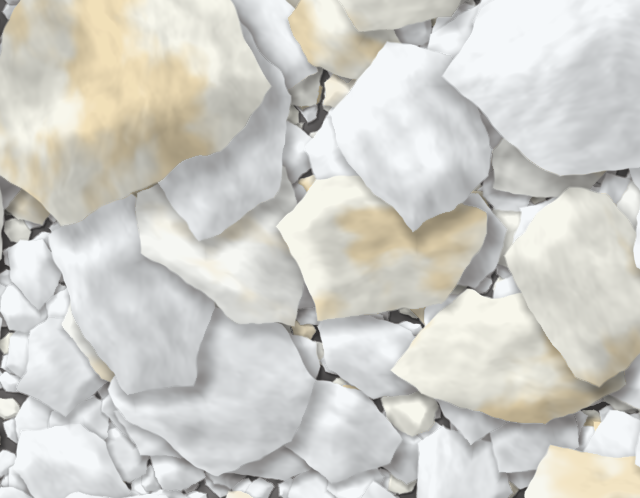
This texture is drawn by a WebGL 2 fragment shader. Its source:

```glsl
#version 300 es
precision highp float;
// A sunlit heap of broken white stone: faceted blocks, grey shadows, ochre stains.
uniform vec2 u_resolution;
out vec4 fragColor;

const int LAYERS = 5;
const float CELL[LAYERS] = float[](0.05, 0.11, 0.20, 0.33, 0.53);
const float DENSITY[LAYERS] = float[](1.0, 1.0, 0.9, 0.75, 0.65);
const int SIDES = 7;
const float TAU = 6.2831853;
const vec2 LIGHT = vec2(-0.62, 0.78);
const float BASE_TONE = 0.89;
const float FACET_CONTRAST = 0.17;
const float FACET_SHARPNESS = 45.0;
const float TOP_HEIGHT = 0.2;
const float EDGE = 0.0028;
const float SHADOW = 0.3;
const float RELIEF = 0.3;
const float GAP_TONE = 0.36;
const vec3 OCHRE = vec3(0.97, 0.89, 0.72);
const vec3 CREAM = vec3(1.0, 0.995, 0.945);

// Integer hash giving three values in 0..1
vec3 hash3(ivec3 cell) {
    uvec3 v = uvec3(cell) * 1664525u + 1013904223u;
    v.x += v.y * v.z; v.y += v.z * v.x; v.z += v.x * v.y;
    v ^= v >> 16u;
    v.x += v.y * v.z; v.y += v.z * v.x; v.z += v.x * v.y;
    return vec3(v >> 8u) / 16777216.0;
}

float noise(vec2 p) {
    ivec2 i = ivec2(floor(p));
    vec2 f = fract(p);
    f = f * f * (3.0 - 2.0 * f);
    float a = hash3(ivec3(i, 91)).x;
    float b = hash3(ivec3(i + ivec2(1, 0), 91)).x;
    float c = hash3(ivec3(i + ivec2(0, 1), 91)).x;
    float d = hash3(ivec3(i + ivec2(1, 1), 91)).x;
    return mix(mix(a, b, f.x), mix(c, d, f.x), f.y);
}

float fbm(vec2 p) {
    float sum = 0.0, gain = 0.53;
    for (int i = 0; i < 4; i++) {
        sum += gain * noise(p);
        p = mat2(1.6, 1.2, -1.2, 1.6) * p + 7.3;
        gain *= 0.5;
    }
    return sum;
}

// Share of fine dark gravel, gathered in the upper left corner
float gravelAt(vec2 p) {
    return 1.0 - smoothstep(0.13, 0.27, length((p - vec2(0.0, 1.0)) * vec2(1.25, 0.85)));
}

// Surface state carried through the layers
struct Surface { float tone; float warm; vec2 grainPos; };

void addRock(inout Surface s, vec2 p, ivec2 cell, int layer) {
    float size = CELL[layer];
    vec3 place = hash3(ivec3(cell, layer * 16));
    vec2 centre = (vec2(cell) + 0.15 + 0.7 * place.xy) * size;
    vec2 v = (p - centre) / size;
    if (dot(v, v) > 1.25 || place.z > DENSITY[layer]) return;
    if (layer > 0 && gravelAt(centre) > 0.3) return;

    vec3 look = hash3(ivec3(cell, layer * 16 + 1));
    vec3 kind = hash3(ivec3(cell, layer * 16 + 2));
    float angle = -0.45 + 2.2 * (look.x - 0.5);
    mat2 turn = mat2(cos(angle), -sin(angle), sin(angle), cos(angle));
    float stretch = 1.0 + 0.25 * look.y;
    vec2 q = turn * v * vec2(1.0 / stretch, stretch);
    vec2 light = turn * LIGHT;

    // Half planes give the outline; sloped planes give the facets
    float outline = -1.0, shadowDist = -1.0;
    float weight = exp(-FACET_SHARPNESS * TOP_HEIGHT);
    float lit = weight * (1.6 * look.z - 0.75);
    for (int i = 0; i < SIDES; i++) {
        vec3 h = hash3(ivec3(cell, layer * 16 + 3 + i));
        float a = (float(i) + 0.7 * (h.x - 0.5)) * TAU / float(SIDES);
        vec2 n = vec2(cos(a), sin(a));
        float d = dot(q, n) - mix(0.42, 0.56, h.y);
        float slope = mix(0.25, 1.6, h.z);
        float w = exp(-FACET_SHARPNESS * max(-d * slope, -0.3));
        lit += w * (dot(n, light) * mix(0.6, 1.1, h.z) + 0.3 * (h.y - 0.5));
        weight += w;
        outline = max(outline, d);
        shadowDist = max(shadowDist, d + 0.05 * dot(light, n));
    }

    // Shadow on what lies below, then the rock itself
    s.tone *= 1.0 - SHADOW * (1.0 - smoothstep(-0.03, 0.09, shadowDist));
    float cover = 1.0 - smoothstep(-EDGE, EDGE, outline * size);
    float tone = BASE_TONE + FACET_CONTRAST * lit / weight;
    tone *= 1.0 - gravelAt(p) * (0.1 + 0.35 * kind.x);
    float warm = step(0.8 - 0.3 * centre.y, kind.y) * (0.4 + 0.6 * kind.z);
    s.tone = mix(s.tone, tone, cover);
    s.warm = mix(s.warm, warm, cover);
    if (cover > 0.5) s.grainPos = turn * (p - centre) * vec2(0.75, 1.2) + kind.xy * 20.0;
}

void main() {
    vec2 p = gl_FragCoord.xy / u_resolution.y;
    Surface s = Surface(GAP_TONE, 0.0, p);

    // Small stones first, large blocks on top
    for (int layer = 0; layer < LAYERS; layer++) {
        float size = CELL[layer];
        vec2 k = p / size * 3.0 + float(layer) * 11.0;
        vec2 warped = p + 0.13 * size * (vec2(fbm(k), fbm(k + 41.0)) - 0.5);
        ivec2 home = ivec2(floor(warped / size));
        for (int i = 0; i < 9; i++)
            addRock(s, warped, home + ivec2(i % 3 - 1, i / 3 - 1), layer);
    }

    // Chipped relief, soft blotches and stains
    vec2 g = s.grainPos;
    float relief = fbm(g * 13.0) - fbm(g * 13.0 - LIGHT * 0.3);
    float tone = s.tone - RELIEF * relief + 0.12 * (fbm(g * 5.0 + 3.0) - 0.5);
    tone = clamp(tone, 0.2, 0.972);
    vec3 tint = mix(vec3(1.01, 0.99, 0.985), vec3(0.988, 1.0, 1.008), smoothstep(0.45, 0.72, tone));
    tint = mix(tint, CREAM, s.warm);
    tint = mix(tint, OCHRE, s.warm * smoothstep(0.52, 0.72, fbm(g * 7.0 + 17.0)));
    fragColor = vec4(tone * tint, 1.0);
}
```
